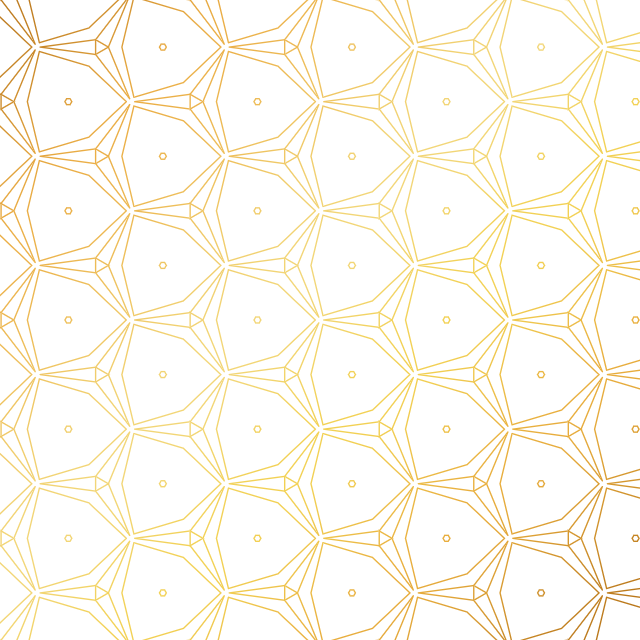
Write a three.js fragment shader that draws this pattern.

```glsl
#define PITCH 0.17057
#define CELL_ORIGIN vec2(0.1068, 0.5)
#define HALF_LINE 0.0064
#define PETAL_TIP 0.531
#define PETAL_WAIST 0.3755
#define SPIKE_TIP 0.546
#define SPIKE_WAIST 0.078
#define BEAD_APOTHEM 0.0272

const float ROOT3 = 1.7320508;
const vec2 DIR60 = vec2(0.5, 0.8660254);

varying vec2 vUv;

// Offset from the nearest point of a triangular lattice of unit spacing
vec2 nearestCell(vec2 p) {
  vec2 size = vec2(ROOT3, 1.0);
  vec2 a = p - size * floor(p / size + 0.5);
  vec2 b = p - size * (floor(p / size) + 0.5);
  return dot(a, a) < dot(b, b) ? a : b;
}

// Folds three-way mirror symmetry into the wedge from 0 to 60 degrees
vec2 foldThree(vec2 p) {
  p.y = abs(p.y);
  vec2 normal = vec2(-DIR60.y, DIR60.x);
  p -= 2.0 * max(dot(p, normal), 0.0) * normal;
  return vec2(p.x, abs(p.y));
}

float segmentDistance(vec2 p, vec2 a, vec2 b) {
  vec2 ab = b - a;
  return length(p - a - ab * clamp(dot(p - a, ab) / dot(ab, ab), 0.0, 1.0));
}

// Outline of a three-pointed star, given a folded point
float starDistance(vec2 q, float tip, float waist) {
  return segmentDistance(q, vec2(tip, 0.0), waist * DIR60);
}

// Diagonal metallic gradient, t running from upper left to lower right
vec3 goldGradient(float t) {
  vec3 c = mix(vec3(0.74, 0.48, 0.12), vec3(0.92, 0.68, 0.27), smoothstep(0.0, 0.2, t));
  c = mix(c, vec3(0.95, 0.84, 0.47), smoothstep(0.16, 0.46, t));
  c = mix(c, vec3(0.95, 0.82, 0.33), smoothstep(0.46, 0.6, t));
  c = mix(c, vec3(0.91, 0.68, 0.24), smoothstep(0.6, 0.78, t));
  return mix(c, vec3(0.72, 0.46, 0.10), smoothstep(0.76, 1.0, t));
}

void main() {
  vec2 p = (vUv - CELL_ORIGIN) / PITCH;

  // Large petals with a small hexagonal bead at the centre
  vec2 petal = foldThree(nearestCell(p));
  float d = starDistance(petal, PETAL_TIP, PETAL_WAIST);
  d = min(d, abs(dot(petal, DIR60.yx) - BEAD_APOTHEM));

  // Thin spikes around small triangles, pointing the other way
  vec2 spike = nearestCell(p + vec2(1.0 / ROOT3, 0.0));
  spike = foldThree(vec2(-spike.x, spike.y));
  d = min(d, starDistance(spike, SPIKE_TIP, SPIKE_WAIST));
  d = min(d, abs(spike.x - 0.5 * SPIKE_WAIST));

  // Smoothed gold line on white
  float ink = clamp(0.5 + (HALF_LINE - d) / fwidth(p.y), 0.0, 1.0);
  vec3 gold = goldGradient(0.5 * (vUv.x + 1.0 - vUv.y));
  gl_FragColor = vec4(mix(vec3(1.0), gold, ink), 1.0);
}
```
